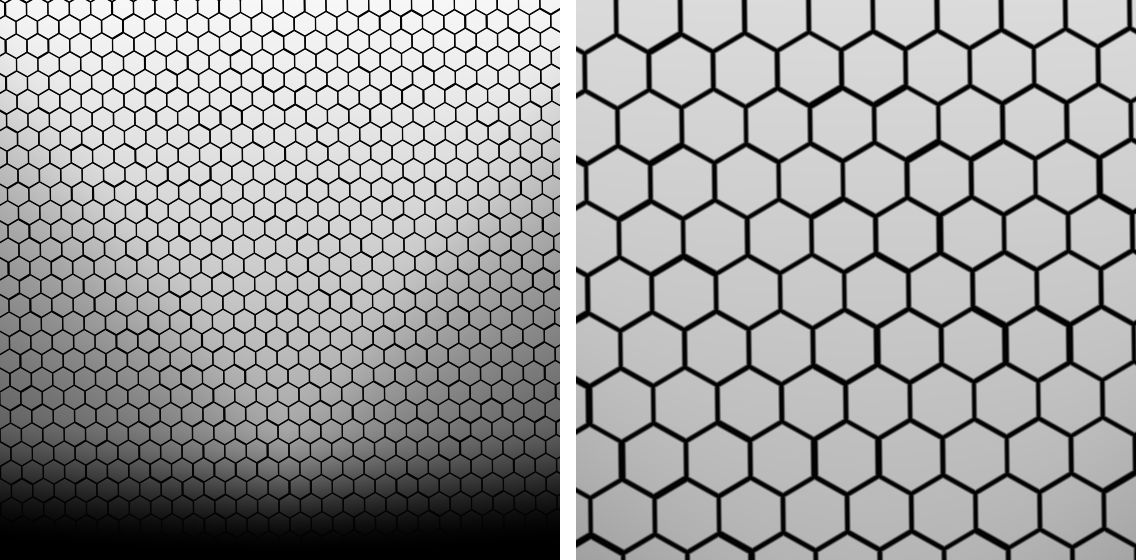
Left: the whole. Right: its middle third, enlarged.
Give the GLSL for this pattern, as a three.js fragment shader.

```glsl
// Wire mesh of pointy-top hexagons, slightly tilted, over a grey backdrop.
// The mesh is a distance to the nearest cell edge, with a hashed width per edge;
// the backdrop is a vertical fade with a V-shaped beam and a black floor.
varying vec2 vUv;

const float CELL_PITCH = 0.0382;            // cell width, about 26 across
const vec2 CELL_ANCHOR = vec2(0.3976, 0.4922);
const float TILT = 0.013;                   // radians, counter-clockwise
const vec2 LATTICE = vec2(1.0, 1.7320508);
const float EDGE_SOFTNESS = 0.025;          // in cell widths
const vec3 WIRE_COLOR = vec3(0.012);

float hash(vec2 p) {
  return fract(sin(dot(p, vec2(127.1, 311.7))) * 43758.5453);
}

vec2 rotate(vec2 p, float angle) {
  float c = cos(angle);
  float s = sin(angle);
  return vec2(c * p.x - s * p.y, s * p.x + c * p.y);
}

// Centre of the hexagon that holds p, from two interleaved rectangular grids
vec2 hexCenter(vec2 p) {
  vec2 a = floor(p / LATTICE + 0.5) * LATTICE;
  vec2 b = (floor(p / LATTICE) + 0.5) * LATTICE;
  vec2 da = p - a;
  vec2 db = p - b;
  return dot(da, da) < dot(db, db) ? a : b;
}

// Half width of one edge; its midpoint is shared by both neighbouring cells
float wireHalfWidth(vec2 midpoint) {
  vec2 id = floor(midpoint * vec2(4.0, 2.309401) + 0.5);
  float heavy = step(0.88, hash(id + 17.0));
  return mix(0.034, 0.041, hash(id)) + 0.014 * heavy;
}

// Coverage of the wire mesh at p, in cell widths
float wireMesh(vec2 p) {
  vec2 center = hexCenter(p);
  vec2 local = p - center;
  float coverage = 0.0;
  for (int i = 0; i < 3; i++) {
    vec2 normal = rotate(vec2(1.0, 0.0), float(i) * 1.0471976);
    float along = dot(local, normal);
    vec2 midpoint = center + 0.5 * sign(along) * normal;
    float halfWidth = wireHalfWidth(midpoint);
    float gap = 0.5 - abs(along);
    coverage = max(coverage, 1.0 - smoothstep(
      halfWidth - EDGE_SOFTNESS, halfWidth + EDGE_SOFTNESS, gap));
  }
  return coverage;
}

// Brightness behind the mesh
float backdrop(vec2 uv) {
  float depth = 1.0 - uv.y;
  float fade = 0.97 - 0.28 * depth - 0.14 * depth * depth;

  // Beam that widens upward, with darker flanks
  float side = abs(uv.x - 0.51);
  float outside = side - 0.72 * max(uv.y - 0.22, 0.0);
  float flank = 0.5 * (outside + sqrt(outside * outside + 0.003));
  float shade = 0.42 * (1.0 - exp(-2.4 * flank));

  // Black floor, rising a little toward the corners
  float lift = smoothstep(0.01, 0.24, uv.y - 0.08 * side * side);
  return (fade - shade) * lift;
}

void main() {
  vec2 p = rotate(vUv - CELL_ANCHOR, -TILT) / CELL_PITCH;
  vec3 ground = vec3(backdrop(vUv));
  vec3 wire = min(WIRE_COLOR, ground);
  gl_FragColor = vec4(mix(ground, wire, wireMesh(p)), 1.0);
}
```
